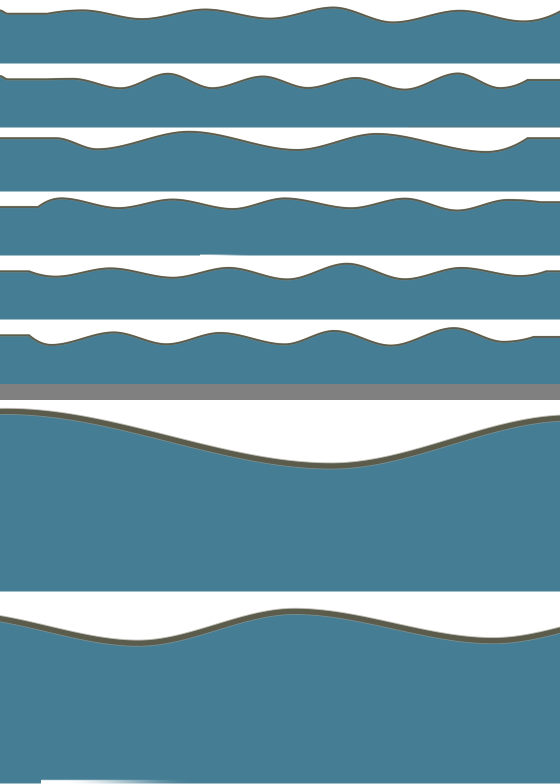
Top, the full canvas; bottom, a detail of the centre.
Give the GLSL for this pattern, as a Shadertoy shader.

```glsl
const vec3 WATER = vec3(0.27, 0.49, 0.58);
const vec3 PAPER = vec3(1.0);
const vec3 LINE = vec3(0.36, 0.36, 0.30);
const vec3 LINE_HALO = vec3(0.59, 0.58, 0.53);

const int ROWS = 6;
const float LINE_HALF = 0.0023;   // in canvas heights
const float HALO_WIDTH = 0.0008;
const float X_JITTER = 0.22;      // in half waves
const float DEPTH_JITTER = 0.09;  // in row heights
const float SLIVER = 0.0035;      // worn strip, in canvas heights

// Per row: wave start, wave end, half waves, 1 if a crest comes first
const vec4 SPAN[ROWS] = vec4[ROWS](
    vec4(0.085, 1.00, 8.0, 1.0), vec4(0.085, 0.942, 10.0, 1.0),
    vec4(0.10, 0.942, 5.0, 0.0), vec4(0.068, 0.965, 9.0, 1.0),
    vec4(0.052, 0.975, 9.0, 0.0), vec4(0.052, 0.953, 9.0, 0.0));

// Per row, below the row top: left flat, right flat, crest, trough
const vec4 DEPTH[ROWS] = vec4[ROWS](
    vec4(0.215, 0.18, 0.14, 0.31), vec4(0.24, 0.25, 0.19, 0.40),
    vec4(0.16, 0.16, 0.09, 0.36), vec4(0.235, 0.16, 0.08, 0.27),
    vec4(0.24, 0.24, 0.16, 0.345), vec4(0.24, 0.265, 0.16, 0.365));

float hash(vec2 p) {
    vec3 q = fract(vec3(p.xyx) * 0.1031);
    q += dot(q, q.yzx + 33.33);
    return fract((q.x + q.y) * q.z);
}

// Position and depth of one crest or trough
vec2 extremum(int row, int k) {
    vec4 span = SPAN[row];
    vec2 id = vec2(float(k) + 3.0, float(row) * 7.0 + 11.0);
    float stepX = (span.y - span.x) / span.z;
    float shift = (hash(id) - 0.5) * X_JITTER;
    bool crest = ((k & 1) == 0) == (span.w > 0.5);
    float depth = crest ? DEPTH[row].z : DEPTH[row].w;
    depth += (hash(id + 41.0) - 0.5) * DEPTH_JITTER;
    return vec2(span.x + (float(k) + 0.5 + shift) * stepX, depth);
}

// Depth of the water surface below the top of its row
float surfaceDepth(float x, int row) {
    vec4 span = SPAN[row];
    int count = int(span.z);
    float lip = row < 2 ? 0.05 * (1.0 - smoothstep(0.0, 0.014, x)) : 0.0;
    if (x <= span.x) return DEPTH[row].x - lip;

    vec2 a = vec2(span.x, DEPTH[row].x);
    for (int k = 0; k <= count; k++) {
        vec2 b = k < count ? extremum(row, k) : vec2(span.y, DEPTH[row].y);
        if (x < b.x) {
            float t = (x - a.x) / (b.x - a.x);
            float ease = t * t * (3.0 - 2.0 * t);
            if (k == 0 && row != 2) ease = t * (2.0 - t);  // kink leaving the flat
            if (k == count) ease = t * t;                  // kink meeting the flat
            return mix(a.y, b.y, ease);
        }
        a = b;
    }
    return DEPTH[row].y;
}

float between(float lo, float hi, float x) {
    return step(lo, x) * step(x, hi);
}

void mainImage(out vec4 fragColor, in vec2 fragCoord) {
    vec2 uv = fragCoord / iResolution.xy;
    float aspect = iResolution.x / iResolution.y;
    float pixel = 1.0 / iResolution.y;

    // Rows counted from the top
    float rows = float(ROWS);
    float down = (1.0 - uv.y) * rows;
    int row = clamp(int(floor(down)), 0, ROWS - 1);
    float depth = fract(down);
    float above = (1.0 - depth) / rows;  // height over the row bottom

    // Signed distance to the surface, corrected for its slope
    float e = 0.001;
    float surface = surfaceDepth(uv.x, row);
    float rise = surfaceDepth(uv.x + e, row) - surfaceDepth(uv.x - e, row);
    float slope = rise / rows / (2.0 * e * aspect);
    float dist = (depth - surface) / rows * inversesqrt(1.0 + slope * slope);

    // Water, then the outline with its paler rim
    float aa = 0.6 * pixel;
    vec3 color = mix(PAPER, WATER, smoothstep(-aa, aa, dist));
    float edge = abs(dist) - LINE_HALF;
    color = mix(color, LINE_HALO, 0.6 * (1.0 - smoothstep(-aa, aa, edge - HALO_WIDTH)));
    color = mix(color, LINE, 1.0 - smoothstep(-aa, aa, edge));

    // Worn strips along two row bottoms
    float strip = 1.0 - smoothstep(SLIVER - pixel, SLIVER + pixel, above);
    float taper = 1.0 - smoothstep(0.37, 0.45, uv.x);
    color = mix(color, PAPER, strip * taper * between(0.358, 0.45, uv.x) * float(row == 3));
    color = mix(color, LINE, 0.35 * strip * between(0.727, 1.0, uv.x) * float(row == 1));

    // Straight cut at the row bottom
    if (row < ROWS - 1) color = mix(PAPER, color, clamp(above / pixel, 0.0, 1.0));

    fragColor = vec4(color, 1.0);
}
```
